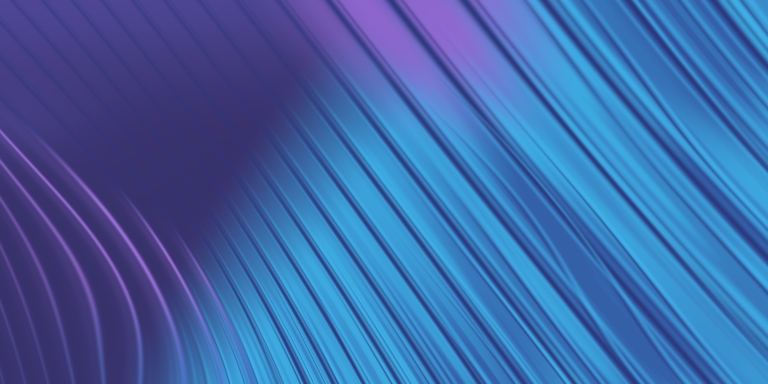
A WebGL 1 fragment shader for this background:

```glsl
precision highp float;
// Flowing satin folds: indigo at the left, a violet glow on top, cyan to the right.
// A warped scalar field numbers the folds; its fraction shades each crease,
// and noise stretched along the folds adds streaks and hairlines.

uniform vec2 u_resolution;

const vec3 INDIGO_DARK  = vec3(0.220, 0.195, 0.425);
const vec3 INDIGO_LIGHT = vec3(0.310, 0.280, 0.590);
const vec3 VIOLET       = vec3(0.570, 0.400, 0.810);
const vec3 CYAN         = vec3(0.235, 0.665, 0.875);
const vec3 BLUE         = vec3(0.200, 0.350, 0.640);
const vec3 CREASE       = vec3(0.165, 0.215, 0.480);
const vec3 LAVENDER     = vec3(0.640, 0.460, 0.880);
const vec3 RIM_BLUE     = vec3(0.350, 0.500, 0.860);

const float FOLD_RATE    = 8.45;   // folds per unit of width
const float FOLD_SPREAD  = 4.15;   // widening of the folds to the right
const float FOLD_BEND    = 0.3125; // width of the change in spacing
const float CREASE_LEFT  = 0.085;
const float CREASE_RIGHT = 0.055;
const float ARC_START    = -11.4;  // folds below this number lie closer
const float ARC_BULGE    = 1.9;

float hash(vec2 p) {
  vec3 q = fract(p.xyx * 0.1031);
  q += dot(q, q.yzx + 33.33);
  return fract((q.x + q.y) * q.z);
}

float noise(vec2 p) {
  vec2 i = floor(p), f = fract(p);
  f = f * f * (3.0 - 2.0 * f);
  return mix(mix(hash(i), hash(i + vec2(1.0, 0.0)), f.x),
             mix(hash(i + vec2(0.0, 1.0)), hash(i + 1.0), f.x), f.y);
}

float bell(float x, float width) {
  return exp(-x * x / (width * width));
}

// Fold number at a point; p.y is the depth below the top edge.
float foldField(vec2 p) {
  float d = (p.x - 0.724 - 0.773 * p.y) / (1.0 + 0.2 * p.y * p.y);
  float k = FOLD_RATE * d - FOLD_SPREAD * (sqrt(d * d + FOLD_BEND * FOLD_BEND) - FOLD_BEND);
  vec2 q = p - vec2(0.40, 0.73);
  float along = dot(q, vec2(0.55, 0.835));
  float across = dot(q, vec2(0.835, -0.55));
  k -= ARC_BULGE * bell(along, 0.62) * bell(across, 0.23);
  return k - 0.8 * max(ARC_START - k, 0.0);
}

void main() {
  vec2 uv = gl_FragCoord.xy / u_resolution;
  vec2 p = vec2(2.0 * uv.x, 1.0 - uv.y);
  float k = foldField(p);
  float f = fract(k);
  float edge = min(f, 1.0 - f);

  // Broad colour fields
  float lit = smoothstep(0.73, 1.08, 0.84 * p.x + 0.55 * p.y) * smoothstep(0.25, 0.64, p.x);
  float glow = length((p - vec2(1.07 + 0.42 * p.y, -0.03)) / vec2(0.40, 0.42));
  glow = 1.0 - smoothstep(0.3, 1.1, glow);
  vec3 indigo = mix(INDIGO_LIGHT, INDIGO_DARK, smoothstep(-0.05, 0.42, p.y + 0.08 * p.x));
  indigo = mix(indigo, INDIGO_LIGHT, 0.5 * bell(p.x, 0.25) * bell(p.y - 0.3, 0.12));
  vec3 color = mix(indigo, CYAN, lit);
  color = mix(color, BLUE, 0.7 * lit * (1.0 - lit));

  // Soft streaks, stronger toward the right and the bottom
  float right = smoothstep(1.1, 1.65, p.x + 0.25 * p.y);
  float low = smoothstep(0.6, 1.0, p.y);
  float detail = max(right, low);
  float broad = smoothstep(0.42, 0.8, noise(vec2(k * 2.7 + 7.0, p.y * 1.5)));
  float fine = smoothstep(0.45, 0.8, noise(vec2(k * 7.0, p.y * 2.2 + 11.0)));
  float shade = broad * (0.14 + 0.56 * right) + fine * (0.05 + 0.33 * detail);
  shade += 0.28 * smoothstep(0.65, 1.0, f);
  shade += 0.3 * bell(p.x - 1.85, 0.3) * bell(p.y - 0.9, 0.3);
  color = mix(color, BLUE, lit * min(shade, 0.92));
  color = mix(color, VIOLET, glow * (0.95 - 0.3 * smoothstep(0.6, 1.0, f)));

  // Dark creases with a fainter second line beside each one
  float crease = bell(edge, mix(CREASE_LEFT, CREASE_RIGHT, right));
  crease += 0.45 * bell(f - 0.16, 0.035);
  float arcs = smoothstep(-8.3, -9.3, k) * smoothstep(-0.06, 0.04, p.y - 0.32 - 0.7 * p.x);
  float depth = mix(0.45, 0.95, max(lit, glow)) * (1.0 - arcs);
  color = mix(color, CREASE, min(crease, 1.0) * depth);

  // Hairlines wandering across the folds: a dark line with a bright lip
  float wander = k * 1.6 + 0.9 * noise(vec2(k * 0.7, p.y * 2.0));
  float hair = fract(wander) - 0.5;
  float hairMask = lit * detail * (0.35 + 0.65 * noise(vec2(floor(wander) * 3.7, p.y * 3.0)));
  color = mix(color, CREASE, 0.75 * hairMask * bell(hair, 0.045));
  color = mix(color, CYAN * 1.08, 0.75 * hairMask * bell(hair - 0.12, 0.06));

  // Thin bright edges on the lit folds
  float ridge = bell(f - 0.25, 0.05) + 0.8 * bell(f - 0.88, 0.035);
  color = mix(color, CYAN * 1.06, 0.55 * min(ridge, 1.0) * lit * (1.0 - glow));

  // Glowing arcs at the lower left
  float rim = bell(edge, 0.075) + 0.2 * bell(f - 0.8, 0.18);
  float strength = mix(0.3, 0.9, smoothstep(-15.5, -11.0, k));
  strength *= mix(1.0, 0.65, smoothstep(0.65, 1.0, p.y));
  vec3 rimColor = mix(LAVENDER, RIM_BLUE, smoothstep(0.7, 1.0, p.y));
  color = mix(color, rimColor, min(rim, 1.0) * arcs * strength);

  gl_FragColor = vec4(color, 1.0);
}
```
